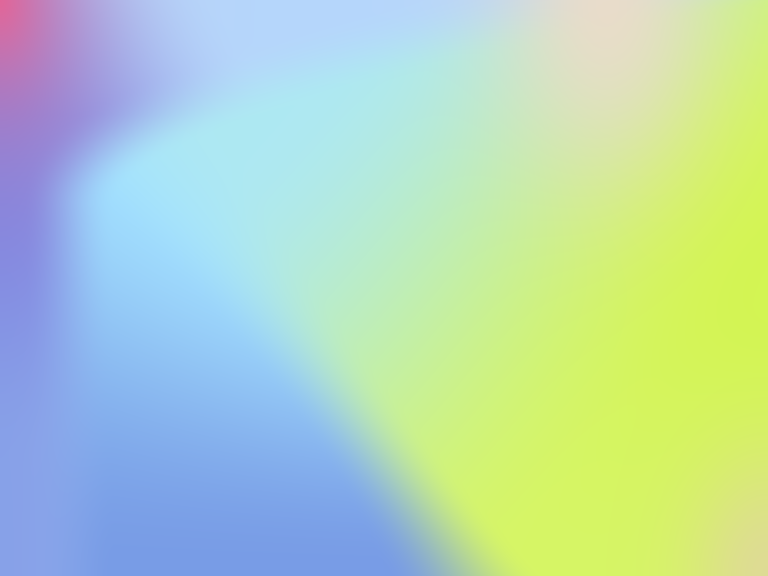
A Shadertoy shader for this background:

```glsl
// Soft mesh gradient: blue and cyan at left, lime at right, pink and peach glows on the rim.

// Colours
const vec3 DEEP_BLUE  = vec3(0.47, 0.61, 0.90);
const vec3 CYAN       = vec3(0.64, 0.885, 1.00);
const vec3 PERIWINKLE = vec3(0.53, 0.63, 0.91);
const vec3 VIOLET     = vec3(0.50, 0.54, 0.89);
const vec3 SKY        = vec3(0.71, 0.84, 0.985);
const vec3 PINK       = vec3(0.88, 0.40, 0.60);
const vec3 AQUA       = vec3(0.68, 0.91, 0.95);
const vec3 LIME       = vec3(0.84, 0.96, 0.40);
const vec3 DEEP_LIME  = vec3(0.825, 0.96, 0.31);
const vec3 PEACH      = vec3(0.92, 0.86, 0.79);
const vec3 TAN        = vec3(0.87, 0.86, 0.58);

// Cyan dome: a straight left side that bends into a parabola
const vec2  DOME_START = vec2(0.10, 0.64);
const float DOME_BEND  = 0.42;
const vec2  DOME_BLUR  = vec2(-0.07, 0.05);

// Blue-to-green seam: u = x + y * v + z * v * v
const vec3 SEAM = vec3(0.605, -0.50, -0.10);

// Glows: centre and radius, as fractions of the canvas
const vec2 PEACH_AT = vec2(0.79, 1.00), PEACH_SIZE = vec2(0.14, 0.31);
const vec2 LIME_AT  = vec2(1.00, 0.52), LIME_SIZE  = vec2(0.25, 0.35);
const vec2 TAN_AT   = vec2(1.00, 0.00), TAN_SIZE   = vec2(0.10, 0.20);
const vec2 PINK_AT  = vec2(0.00, 1.00), PINK_SIZE  = vec2(0.095, 0.20);

float glow(vec2 p, vec2 centre, vec2 size) {
    vec2 q = (p - centre) / size;
    return exp(-dot(q, q));
}

// Approximate signed distance to the dome, positive inside
float domeDistance(vec2 p) {
    float rise = max(p.y - DOME_START.y, 0.0) / DOME_BEND;
    float slope = 2.0 * rise / DOME_BEND;
    return (p.x - DOME_START.x - rise * rise) / sqrt(1.0 + slope * slope);
}

// Rim outside the dome: periwinkle to sky, with a pink corner
vec3 rimColor(vec2 p) {
    vec3 side = mix(PERIWINKLE, VIOLET, smoothstep(0.2, 0.65, p.y));
    float toSky = smoothstep(0.0, 0.38, p.x + 0.5 * max(p.y - 0.8, 0.0));
    float reach = length((p - PINK_AT) / PINK_SIZE);
    return mix(mix(side, SKY, toSky), PINK, exp(-pow(reach, 1.3)));
}

// Blue pool that brightens upward
vec3 poolColor(vec2 p) {
    float height = p.y * (1.0 + 1.5 * (p.x - 0.2));
    return mix(DEEP_BLUE, CYAN, smoothstep(0.0, 0.72, height));
}

// Diagonal ramp from aqua to lime
vec3 fieldColor(vec2 p) {
    float ramp = 0.45 + dot(p - 0.65, vec2(1.5, -1.05)) + 0.6 * max(p.x - 0.8, 0.0);
    vec3 field = mix(AQUA, LIME, smoothstep(-0.15, 1.15, ramp));
    return mix(field, DEEP_LIME, 0.9 * glow(p, LIME_AT, LIME_SIZE));
}

void mainImage(out vec4 fragColor, in vec2 fragCoord) {
    vec2 p = fragCoord / iResolution.xy;

    // Join the pool and the field along the seam
    float seam = 0.85 * (p.x - dot(SEAM, vec3(1.0, p.y, p.y * p.y)));
    float blur = 0.065 + 0.25 * (p.y - 0.3) * (p.y - 0.3);
    vec3 color = mix(poolColor(p), fieldColor(p), smoothstep(-blur, blur, seam));

    // Wrap the dome in its rim, then add the warm glows
    color = mix(rimColor(p), color, smoothstep(DOME_BLUR.x, DOME_BLUR.y, domeDistance(p)));
    color = mix(color, PEACH, 0.95 * glow(p, PEACH_AT, PEACH_SIZE));
    color = mix(color, TAN, glow(p, TAN_AT, TAN_SIZE));

    fragColor = vec4(color, 1.0);
}
```
